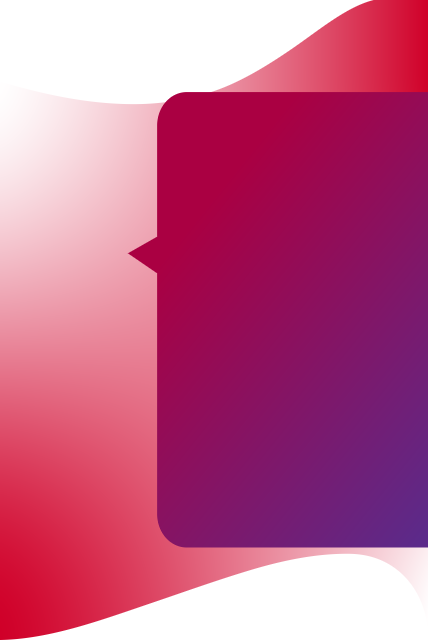
Write a WebGL 1 fragment shader that draws this background.

```glsl
precision highp float;
uniform vec2 u_resolution;

const float HEIGHT = 1.5;                       // canvas height in widths
const vec3 WHITE = vec3(1.0);
const vec3 RED = vec3(0.815, 0.0, 0.16);
const vec3 CRIMSON = vec3(0.667, 0.0, 0.259);
const vec3 VIOLET = vec3(0.36, 0.165, 0.54);

const vec2 PANEL_MIN = vec2(0.3672, 0.2168);
const float PANEL_TOP = 1.2842;
const vec2 CORNER = vec2(0.069, 0.078);         // elliptical corner radii
const vec2 TAIL_TIP = vec2(0.2988, 0.9063);
const vec2 TAIL_SLOPES = vec2(0.571, 0.686);    // above and below the tip
const vec2 PANEL_FADE = vec2(1.25, -1.0);       // gradient direction
const vec2 FADE_RANGE = vec2(0.41, 1.82);

const float TINT_TOP = 1.34;
const float TINT_BEND = 1.3;
const float HOOK_START = 0.8105;
const float HOOK_DROP = 0.195;
const float HOOK_POWER = 2.2;

// Cubic between two knots holding x, y and slope
float hermite(vec3 a, vec3 b, float x) {
  float w = b.x - a.x;
  float t = clamp((x - a.x) / w, 0.0, 1.0);
  float s = 1.0 - t;
  return s * s * ((1.0 + 2.0 * t) * a.y + t * w * a.z)
       + t * t * ((1.0 + 2.0 * s) * b.y - s * w * b.z);
}

float upperWave(float x) {
  vec3 start = vec3(0.0, 1.309, -0.3);
  vec3 trough = vec3(0.3125, 1.2559, 0.0);
  vec3 rise = vec3(0.4961, 1.2852, 0.33);
  vec3 steep = vec3(0.6836, 1.3867, 0.69);
  vec3 crest = vec3(0.8731, 1.5, 0.25);
  vec3 end = vec3(1.0, 1.516, 0.0);
  if (x < trough.x) return hermite(start, trough, x);
  if (x < rise.x) return hermite(trough, rise, x);
  if (x < steep.x) return hermite(rise, steep, x);
  if (x < crest.x) return hermite(steep, crest, x);
  return hermite(crest, end, x);
}

float lowerWave(float x) {
  vec3 start = vec3(0.0, 0.0, 0.02);
  vec3 climb = vec3(0.3516, 0.0859, 0.34);
  vec3 shoulder = vec3(0.5859, 0.1641, 0.3);
  vec3 crest = vec3(HOOK_START, 0.2021, 0.0);
  if (x < climb.x) return hermite(start, climb, x);
  if (x < shoulder.x) return hermite(climb, shoulder, x);
  if (x < crest.x) return hermite(shoulder, crest, x);
  float t = clamp((x - HOOK_START) / (1.0 - HOOK_START), 0.0, 1.0);
  return crest.y - HOOK_DROP * (1.0 - sqrt(1.0 - pow(t, HOOK_POWER)));
}

// Smooth coverage of the inside of a signed distance
float cover(float d, float pixel) {
  return clamp(0.5 - d / pixel, 0.0, 1.0);
}

// Height difference turned into distance by the local slope
float slant(float dy, float rise, float pixel) {
  float slope = rise / (2.0 * pixel);
  return dy / sqrt(1.0 + slope * slope);
}

// Rounded panel running off the right side, with a pointed tail
float panelDistance(vec2 p) {
  vec2 stretch = vec2(CORNER.y / CORNER.x, 1.0);
  float middle = 0.5 * (PANEL_MIN.y + PANEL_TOP);
  float halfHeight = 0.5 * (PANEL_TOP - PANEL_MIN.y);
  vec2 q = vec2(PANEL_MIN.x - p.x, abs(p.y - middle) - halfHeight);
  q = q * stretch + CORNER.y;
  float box = length(max(q, 0.0)) + min(max(q.x, q.y), 0.0) - CORNER.y;

  vec2 t = p - TAIL_TIP;
  float slope = t.y > 0.0 ? TAIL_SLOPES.x : TAIL_SLOPES.y;
  float tail = (abs(t.y) - slope * t.x) / sqrt(1.0 + slope * slope);
  tail = max(tail, p.x - PANEL_MIN.x - 0.02);
  return min(box, tail);
}

// Red and white at opposite corners
vec3 waveColor(vec2 p) {
  float across = pow(clamp(p.x, 0.0, 1.0), TINT_BEND);
  float down = 1.0 - smoothstep(0.0, TINT_TOP, p.y);
  return mix(RED, WHITE, mix(1.0 - across, across, down));
}

vec3 panelColor(vec2 p) {
  float s = dot(p - vec2(PANEL_MIN.x, PANEL_TOP), PANEL_FADE);
  float t = (s - FADE_RANGE.x) / (FADE_RANGE.y - FADE_RANGE.x);
  return mix(CRIMSON, VIOLET, clamp(t, 0.0, 1.0));
}

void main() {
  vec2 p = gl_FragCoord.xy / u_resolution * vec2(1.0, HEIGHT);
  float px = HEIGHT / u_resolution.y;

  // Wave band
  float topRise = upperWave(p.x + px) - upperWave(p.x - px);
  float lowRise = lowerWave(p.x + px) - lowerWave(p.x - px);
  float above = slant(p.y - upperWave(p.x), topRise, px);
  float below = slant(lowerWave(p.x) - p.y, lowRise, px);
  vec3 color = mix(WHITE, waveColor(p), cover(max(above, below), px));

  // Panel
  color = mix(color, panelColor(p), cover(panelDistance(p), px));
  gl_FragColor = vec4(color, 1.0);
}
```
